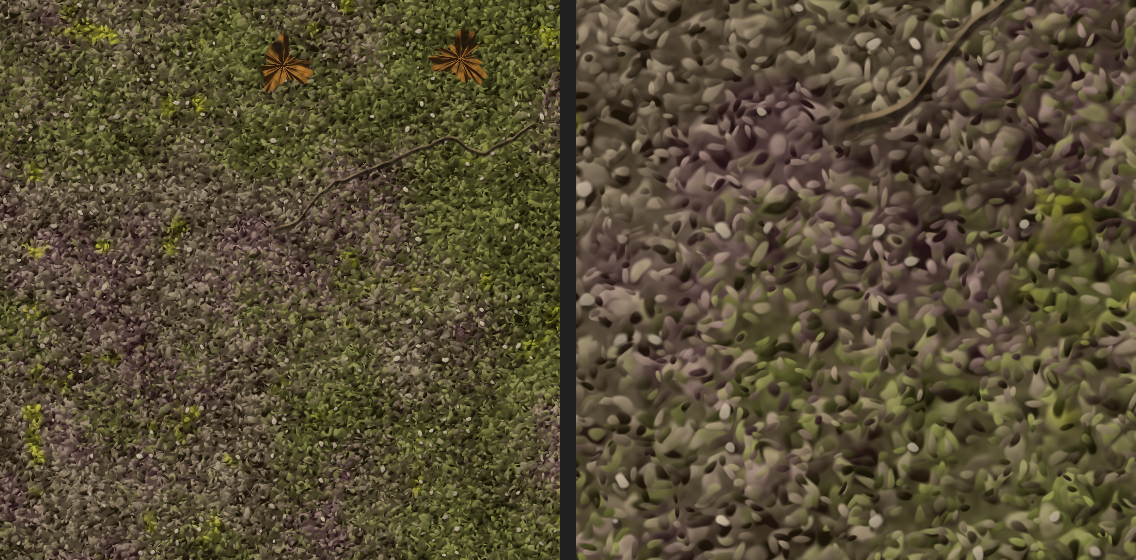
Left, the full canvas; right, a detail of the centre.
A WebGL 2 fragment shader for this texture:

```glsl
#version 300 es
precision highp float;

uniform vec2 u_resolution;
out vec4 fragColor;

const vec3 SOIL_DARK = vec3(0.165, 0.125, 0.08);
const vec3 SOIL_LIGHT = vec3(0.61, 0.545, 0.45);
const vec3 MOSS_DARK = vec3(0.14, 0.135, 0.05);
const vec3 MOSS_LIGHT = vec3(0.53, 0.54, 0.28);
const vec3 MAUVE_TINT = vec3(0.03, -0.005, 0.045);
const vec3 LIME = vec3(0.47, 0.47, 0.10);
const vec3 PEBBLE = vec3(0.74, 0.68, 0.59);
const vec3 LEAF_DARK = vec3(0.16, 0.09, 0.04);
const vec3 LEAF_LIGHT = vec3(0.60, 0.40, 0.16);
const vec3 TWIG_LIGHT = vec3(0.58, 0.49, 0.36);
const vec3 SHADOW = vec3(0.10, 0.07, 0.05);
const vec2 LIGHT_DIR = vec2(-0.5, 0.87);
const float MEAN_TONE = 0.44;
const float CONTRAST = 1.05;
const float RELIEF = 0.2;
const float PEBBLE_CELLS = 46.0;
const float PEBBLE_SHARE = 0.10;
const float LEAF_SIZE = 0.056;

float hash(vec2 p) {
    return fract(sin(dot(p, vec2(127.1, 311.7))) * 43758.5453);
}

float noise(vec2 p) {
    vec2 i = floor(p), f = fract(p);
    f = f * f * (3.0 - 2.0 * f);
    return mix(mix(hash(i), hash(i + vec2(1, 0)), f.x),
               mix(hash(i + vec2(0, 1)), hash(i + vec2(1, 1)), f.x), f.y);
}

float fbm(vec2 p) {
    return 0.55 * noise(p) + 0.3 * noise(p * 2.1 + 7.3) + 0.15 * noise(p * 4.3 + 3.1);
}

mat2 rotation(float a) {
    return mat2(cos(a), -sin(a), sin(a), cos(a));
}

// Overlapping tilted flakes; grain holds tone and hue shift
vec2 scatterFlakes(vec2 uv, float cells, float share, float seed, vec2 grain) {
    vec2 p = uv * cells;
    for (int y = -1; y <= 1; y++) {
        for (int x = -1; x <= 1; x++) {
            vec2 id = floor(p) + vec2(x, y);
            vec2 key = id + seed;
            vec2 offset = p - id - vec2(hash(key), hash(key + 17.3));
            float angle = 0.6 + 2.8 * (hash(key + 31.7) - 0.5);
            vec2 size = vec2(0.72, 0.38) * mix(0.7, 1.15, hash(key + 5.9));
            float r = length(rotation(angle) * offset / size);
            float cover = (1.0 - smoothstep(0.55, 1.12, r)) * step(hash(key + 43.1), share);
            float tone = MEAN_TONE + CONTRAST * (hash(key + 59.3) - 0.5);
            tone += RELIEF * dot(offset, LIGHT_DIR) / size.y;
            grain = mix(grain, vec2(tone, hash(key + 71.9) - 0.5), cover);
        }
    }
    return grain;
}

// Sparse pale stones with a dark lower rim
vec3 addPebbles(vec3 col, vec2 uv) {
    vec2 p = uv * PEBBLE_CELLS;
    vec2 id = floor(p);
    vec2 offset = fract(p) - mix(vec2(0.35), vec2(0.65), vec2(hash(id + 2.7), hash(id + 8.1)));
    float present = step(hash(id + 13.9), PEBBLE_SHARE);
    float radius = mix(0.12, 0.27, hash(id + 23.3));
    vec2 stretched = rotation(6.28 * hash(id + 37.7)) * offset * vec2(0.85, 1.25);
    float d = length(stretched) + 0.12 * (noise(p * 5.0) - 0.5);
    float rim = length(offset + LIGHT_DIR * 0.1);
    col = mix(col, SHADOW, 0.5 * present * (1.0 - smoothstep(radius * 0.7, radius * 1.4, rim)));
    vec3 stone = PEBBLE * (0.85 + 0.25 * hash(id + 41.3) + 0.5 * dot(offset, LIGHT_DIR));
    return mix(col, stone, 0.9 * present * (1.0 - smoothstep(radius * 0.6, radius * 1.15, d)));
}

// Dry three-lobed leaf with radial veins
vec3 addLeaf(vec3 col, vec2 uv, vec2 centre, float turn) {
    vec2 d = uv - centre;
    float r = length(d);
    vec2 dir = d / max(r, 1e-4);
    float lobes = cos(3.0 * (atan(d.y, d.x) - turn));
    float edge = LEAF_SIZE * (0.72 + 0.2 * lobes + 0.4 * (noise(dir * 5.0 + centre * 40.0) - 0.5));
    float cover = 1.0 - smoothstep(edge - 0.003, edge + 0.002, r);
    float veins = smoothstep(0.3, 0.72, noise(dir * (9.0 + 40.0 * r) + 20.0));
    veins *= 0.65 + 0.7 * noise(uv * 150.0);
    float hollow = 1.0 - smoothstep(0.006, 0.018, length(d - LEAF_SIZE * 0.6 * vec2(cos(turn), sin(turn))));
    vec3 leaf = mix(mix(LEAF_DARK, LEAF_LIGHT, veins), SHADOW, 0.85 * hollow);
    return mix(col, leaf, 0.92 * cover);
}

// Thin bent twig and the shadow beneath it
vec3 addTwig(vec3 col, vec2 uv) {
    float t = (uv.x - 0.525) / 0.43;
    float bend = 0.04 * smoothstep(0.0, 0.15, t) - 0.054 * smoothstep(0.62, 0.8, t)
               + 0.014 * smoothstep(0.8, 1.0, t);
    float path = 0.605 + 0.173 * t + bend + 0.008 * (noise(vec2(uv.x * 60.0, 4.0)) - 0.5);
    float d = 0.8 * (uv.y - path);
    float span = smoothstep(-0.09, -0.05, t) * (1.0 - smoothstep(0.98, 1.02, t));
    float shade = 1.0 - smoothstep(0.0015, 0.005, abs(d + 0.003));
    float wood = 1.0 - smoothstep(0.0006, 0.0024, abs(d));
    col = mix(col, SHADOW, 0.75 * span * shade);
    return mix(col, TWIG_LIGHT, span * wood * (0.3 + 0.7 * noise(uv * 70.0)));
}

void main() {
    vec2 uv = gl_FragCoord.xy / min(u_resolution.x, u_resolution.y);
    vec2 warped = uv + 0.006 * (vec2(noise(uv * 90.0), noise(uv * 90.0 + 51.0)) - 0.5);

    // Ground litter from coarse to fine
    vec2 grain = vec2(MEAN_TONE - 0.15, 0.0);
    grain = scatterFlakes(warped, 62.0, 1.0, 3.0, grain);
    grain = scatterFlakes(warped, 94.0, 0.75, 211.0, grain);
    grain = scatterFlakes(warped, 138.0, 0.5, 419.0, grain);
    float tone = grain.x + 0.45 * (fbm(uv * 15.0) - 0.5) + 0.22 * (noise(uv * 210.0) - 0.5);
    tone = clamp(tone, -0.12, 1.1);

    // Moss and soil patches
    float patches = fbm(uv * 5.0 + 11.0) + 0.2 * (uv.x + uv.y - 1.0);
    float moss = smoothstep(0.3, 0.75, patches + 0.35 * grain.y);
    vec3 col = mix(mix(SOIL_DARK, SOIL_LIGHT, tone), mix(MOSS_DARK, MOSS_LIGHT, tone), moss);
    col += MAUVE_TINT * (1.0 - moss) * smoothstep(0.45, 0.7, fbm(uv * 9.0 + 31.0));
    float lime = smoothstep(0.68, 0.85, fbm(uv * 16.0 + 67.0));
    col = mix(col, LIME * (0.4 + 1.2 * tone), 0.7 * lime);

    col = addPebbles(col, uv);
    col = addTwig(col, uv);
    col = addLeaf(col, uv, vec2(0.505, 0.883), 1.85);
    col = addLeaf(col, uv, vec2(0.822, 0.895), 1.25);
    fragColor = vec4(clamp(col, 0.0, 1.0), 1.0);
}
```
